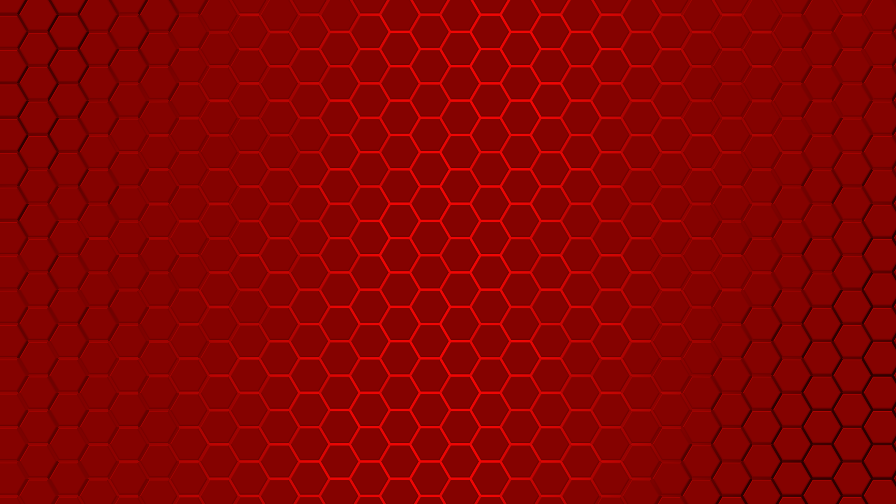
Give the GLSL for this pattern, as a Shadertoy shader.

```glsl
// Red hexagonal tiles with grooves that glow in the centre and sink into shadow at the sides.

// Lengths are fractions of the canvas height.
const float TILE_HEIGHT = 0.0682;
const float STRETCH_X   = 1.013;
const vec2  GRID_ORIGIN = vec2(0.0243, -0.0064);
const float LINE_HALF   = 0.0024;
const float RIM_WIDTH   = 0.0062;
const float GLOW_WIDTH  = 0.44;
const float GLOW_TILT   = 0.16;
const float VARIATION   = 0.28;
const vec2  LIGHT_DIR   = vec2(-0.45, 0.89);
const vec2  SHADE_DIR   = vec2(0.80, -0.60);

const vec3 FACE_COLOR = vec3(0.52, 0.008, 0.0);
const vec3 RIM_COLOR  = vec3(0.39, 0.0, 0.0);
const vec3 GLOW_COLOR = vec3(0.94, 0.025, 0.015);
const vec3 DARK_COLOR = vec3(0.17, 0.0, 0.0);

vec2 hashGradient(vec2 cell) {
    float angle = 6.28318 * fract(sin(dot(cell, vec2(127.1, 311.7))) * 4375.85);
    return vec2(cos(angle), sin(angle));
}

float gradientNoise(vec2 p) {
    vec2 i = floor(p), f = p - i;
    vec2 u = f * f * f * (f * (f * 6.0 - 15.0) + 10.0);
    vec2 e = vec2(1.0, 0.0);
    float low  = mix(dot(hashGradient(i), f),
                     dot(hashGradient(i + e.xy), f - e.xy), u.x);
    float high = mix(dot(hashGradient(i + e.yx), f - e.yx),
                     dot(hashGradient(i + e.xx), f - e.xx), u.x);
    return mix(low, high, u.y);
}

// Offset from the centre of the nearest flat-topped hexagon.
vec2 hexOffset(vec2 p) {
    vec2 period = TILE_HEIGHT * vec2(sqrt(3.0), 1.0);
    vec2 a = mod(p + 0.5 * period, period) - 0.5 * period;
    vec2 b = mod(p, period) - 0.5 * period;
    return dot(a, a) < dot(b, b) ? a : b;
}

// Outward normal of the nearest side in xy, distance to that side in z.
vec3 nearestSide(vec2 p) {
    vec3 best = vec3(0.0, 1.0, 1e3);
    for (int i = 0; i < 6; i++) {
        float angle = radians(30.0 + 60.0 * float(i));
        vec2 normal = vec2(cos(angle), sin(angle));
        float dist = 0.5 * TILE_HEIGHT - dot(p, normal);
        if (dist < best.z) best = vec3(normal, dist);
    }
    return best;
}

// Positive where a groove glows, negative where it is in shadow.
float grooveLevel(vec2 q, vec2 normal) {
    float x = (q.x - 0.01 - GLOW_TILT * q.y) / GLOW_WIDTH;
    float glow = exp(-x * x);
    float along = dot(q, SHADE_DIR);
    float shade = 0.65 * smoothstep(0.40, 0.95, along)
                + 0.35 * smoothstep(0.55, 1.0, -along);
    // Flat sides catch light; rising sides are darker than falling ones.
    float slope = abs(normal.x) < 0.1 ? 0.24
                : (normal.x * normal.y > 0.0 ? 0.02 : -0.20);
    return 1.15 * glow - 0.18 - shade + slope * (1.0 - 0.7 * glow);
}

void mainImage(out vec4 fragColor, in vec2 fragCoord) {
    float pixel = 1.0 / iResolution.y;
    vec2 q = (fragCoord - 0.5 * iResolution.xy) * pixel;
    vec2 p = (q - GRID_ORIGIN) / vec2(STRETCH_X, 1.0);

    vec2 local = hexOffset(p);
    vec3 side = nearestSide(local);
    vec2 normal = side.xy;
    vec2 edgeMid = p - local + 0.5 * TILE_HEIGHT * normal;

    float level = grooveLevel(q, normal)
                + VARIATION * gradientNoise(edgeMid * 11.0);
    float facing = dot(normal, LIGHT_DIR);

    // Soft shadow inside the sides turned away from the light.
    float rim = 1.0 - smoothstep(LINE_HALF, RIM_WIDTH, side.z);
    vec3 color = mix(FACE_COLOR, RIM_COLOR, rim * (0.45 - 0.45 * facing));

    // Thin lit lip beside the groove, strongest in the shaded area.
    float lip = smoothstep(0.0, LINE_HALF, side.z)
              * (1.0 - smoothstep(LINE_HALF, 2.0 * LINE_HALF, side.z));
    float lipLight = max(facing, 0.0) * clamp(0.45 - 0.4 * level, 0.0, 0.6);
    color = mix(color, GLOW_COLOR, lip * lipLight);

    // Groove, glowing or dark.
    vec3 groove = mix(FACE_COLOR, GLOW_COLOR, clamp(level, 0.0, 1.0));
    groove = mix(groove, DARK_COLOR, clamp(-1.5 * level, 0.0, 1.0));
    float line = 1.0 - smoothstep(LINE_HALF - 0.5 * pixel, LINE_HALF + 0.5 * pixel, side.z);
    color = mix(color, groove, line);

    fragColor = vec4(color, 1.0);
}
```
